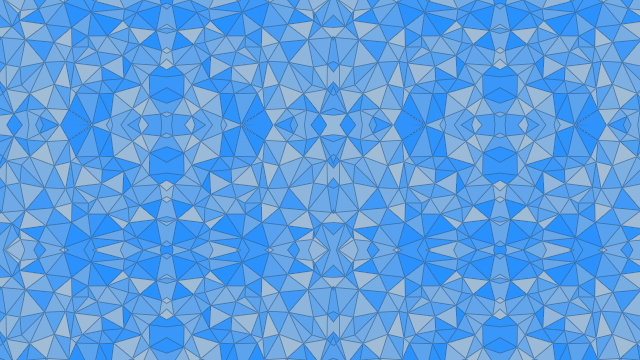
This pattern is drawn by a Shadertoy shader. Its source:

```glsl
const vec2 TILE = vec2(0.463, 0.3472);   // mirrored tile, in canvas heights
const float CELL = 0.051;                // mean spacing of the vertices
const float LINE_WIDTH = 0.0022;
const vec3 PALE = vec3(0.645, 0.742, 0.830);
const vec3 VIVID = vec3(0.150, 0.565, 1.000);
const vec3 LINE_COLOR = vec3(0.20, 0.36, 0.52);

float hash21(vec2 p) {
    vec3 q = fract(p.xyx * vec3(0.1031, 0.1030, 0.0973));
    q += dot(q, q.yzx + 33.33);
    return fract((q.x + q.y) * q.z);
}

vec2 hash22(vec2 p) {
    return vec2(hash21(p), hash21(p + vec2(71.7, 19.3)));
}

float cross2(vec2 a, vec2 b) {
    return a.x * b.y - a.y * b.x;
}

vec2 mirrorRepeat(vec2 p, vec2 tile) {
    return abs(mod(p + tile, 2.0 * tile) - tile);
}

// Random vertex of a cell: xy is its offset from p, zw its cell
vec4 vertexOf(vec2 cell, vec2 p) {
    return vec4(cell + hash22(cell) - p, cell);
}

vec2 circumcenter(vec2 a, vec2 b, vec2 c) {
    vec2 u = b - a, v = c - a;
    float area = max(cross2(u, v), 1e-6);
    vec2 w = u * dot(v, v) - v * dot(u, u);
    return a + 0.5 * vec2(-w.y, w.x) / area;
}

// Power of a point about a circle, up to a constant
float power(vec2 q, vec2 center) {
    return dot(q, q - 2.0 * center);
}

// Vertex near p lying deepest inside the circle
vec4 deepestVertex(vec2 p, vec2 center) {
    vec4 best = vec4(0.0);
    float lowest = 1e9;
    for (int j = -3; j <= 3; j++) {
        for (int i = -3; i <= 3; i++) {
            vec4 v = vertexOf(floor(p) + vec2(i, j), p);
            float depth = power(v.xy, center);
            if (depth < lowest) {
                lowest = depth;
                best = v;
            }
        }
    }
    return best;
}

// Delaunay triangle around p: shrink a large one until its circle is empty
void findTriangle(vec2 p, out vec4 a, out vec4 b, out vec4 c) {
    a = vec4(0.0, 20.0, 0.0, 0.0);
    b = vec4(-20.0, -20.0, 0.0, 0.0);
    c = vec4(20.0, -20.0, 0.0, 0.0);
    for (int k = 0; k < 28; k++) {
        vec2 center = circumcenter(a.xy, b.xy, c.xy);
        vec4 q = deepestVertex(p, center);
        if (power(q.xy, center) > power(a.xy, center) - 1e-4) break;

        // Swap in the vertex so that the triangle still holds p
        float sa = cross2(a.xy, q.xy);
        float sb = cross2(b.xy, q.xy);
        float sc = cross2(c.xy, q.xy);
        if (sa <= 0.0 && sb >= 0.0) c = q;
        else if (sb <= 0.0 && sc >= 0.0) a = q;
        else b = q;
    }
}

// Distance from the local origin to the line through a and b
float lineDistance(vec2 a, vec2 b) {
    return abs(cross2(a, b)) / max(length(b - a), 1e-5);
}

// Share of a pixel covered by a line of the given width
float lineCoverage(float dist, float width, float pixel) {
    float near = max(dist - 0.5 * pixel, -0.5 * width);
    float far = min(dist + 0.5 * pixel, 0.5 * width);
    return clamp((far - near) / pixel, 0.0, 1.0);
}

void mainImage(out vec4 fragColor, in vec2 fragCoord) {
    float pixel = 1.0 / iResolution.y;
    vec2 uv = vec2(fragCoord.x, iResolution.y - fragCoord.y) * pixel;
    vec2 p = mirrorRepeat(uv, TILE) / CELL + 40.0;

    vec4 a, b, c;
    findTriangle(p, a, b, c);

    // Flat random tint per triangle
    vec2 id = a.zw + b.zw + c.zw;
    vec3 color = mix(PALE, VIVID, hash21(id + 5.0));

    // Thin outlines
    float dist = min(lineDistance(a.xy, b.xy),
                 min(lineDistance(b.xy, c.xy), lineDistance(c.xy, a.xy)));
    float ink = lineCoverage(dist * CELL, LINE_WIDTH, pixel);
    color = mix(color, LINE_COLOR, 0.7 * ink);

    fragColor = vec4(color, 1.0);
}
```
